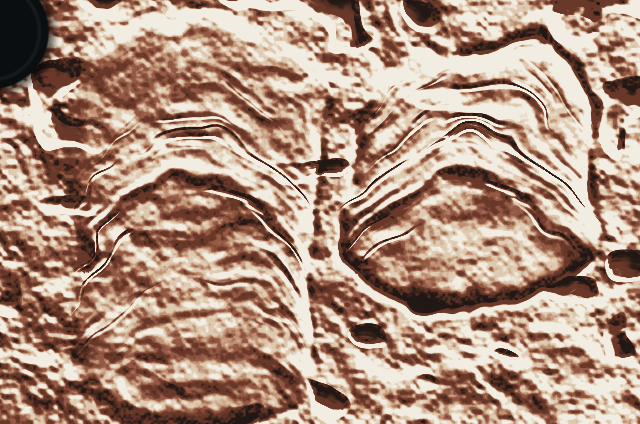
Write a WebGL 1 fragment shader that draws this texture.

```glsl
precision highp float;
// Weathered sandstone with two domed, layered columns under raking sunlight.
// A height field of lumps, pits and arched laminae is lit by its slope and by
// a short shadow march; the light level then picks a colour from a ramp.
uniform vec2 u_resolution;

const vec3 INK   = vec3(0.13, 0.09, 0.08);
const vec3 UMBER = vec3(0.41, 0.22, 0.16);
const vec3 RUST  = vec3(0.58, 0.35, 0.27);
const vec3 CLAY  = vec3(0.76, 0.58, 0.46);
const vec3 SAND  = vec3(0.87, 0.79, 0.69);
const vec3 CHALK = vec3(0.95, 0.93, 0.89);
const vec3 CAP_COLOR = vec3(0.04, 0.055, 0.065);

const vec2 LIGHT_DIR = vec2(0.37, 0.93);
const float SUN_SLOPE = 0.45;       // rise of the sun ray per unit length
const float SLOPE_SPREAD = 0.32;    // slope that counts as strong relief
const float BULK = 0.030;           // how far the columns stand out
const float LAMINA_HEIGHT = 0.018;
const float CRACK_DEPTH = 0.024;
const float PIT_DEPTH = 0.045;
const float GRAIN = 0.13;

const vec2 LEFT_CENTER  = vec2(0.46, 0.47);
const vec2 LEFT_HALF    = vec2(0.29, 0.49);
const vec2 RIGHT_CENTER = vec2(1.11, 0.60);
const vec2 RIGHT_HALF   = vec2(0.28, 0.30);
const float CORNER = 0.19;
const vec2 CAP_CENTER = vec2(-0.02, 0.925);
const float CAP_RADIUS = 0.135;

float hash(vec2 p) {
  return fract(sin(dot(p, vec2(127.1, 311.7))) * 43758.5453);
}

float noise(vec2 p) {
  vec2 i = floor(p), f = fract(p);
  f = f * f * (3.0 - 2.0 * f);
  return mix(mix(hash(i), hash(i + vec2(1.0, 0.0)), f.x),
             mix(hash(i + vec2(0.0, 1.0)), hash(i + 1.0), f.x), f.y);
}

float roundBox(vec2 p, vec2 halfSize) {
  vec2 q = abs(p) - halfSize + CORNER;
  return length(max(q, 0.0)) + min(max(q.x, q.y), 0.0) - CORNER;
}

float inside(float d) { return 1.0 - smoothstep(-0.05, 0.01, d); }

// Bend straight features into irregular ones.
vec2 warp(vec2 p) {
  vec2 coarse = vec2(noise(p * 5.0), noise(p * 5.0 + 31.7)) - 0.5;
  vec2 fine = vec2(noise(p * 17.0 + 7.3), noise(p * 17.0 + 53.1)) - 0.5;
  return p + 0.075 * coarse + 0.025 * fine;
}

// Arched layers, boldest and most cracked around one level of the dome.
float laminae(vec2 offset, float level, float bend, float boldLevel) {
  float s = level + bend * offset.x * offset.x;
  float k = (s - boldLevel) / 0.15;
  float bold = exp(-k * k);
  float broad = noise(vec2(offset.x * 4.5, s * 18.0) + 11.0);
  float thin = noise(vec2(offset.x * 8.0, s * 46.0) + 71.0);
  float crack = 1.0 - smoothstep(0.0, 0.12, abs(broad - 0.5));
  return LAMINA_HEIGHT * (0.5 + bold) * (broad + 0.5 * thin)
       - CRACK_DEPTH * bold * crack * smoothstep(0.3, 0.6, thin);
}

float height(vec2 p) {
  vec2 q = warp(p);
  float dLeft = roundBox(q - LEFT_CENTER, LEFT_HALF);
  float dRight = roundBox(q - RIGHT_CENTER, RIGHT_HALF);
  float left = inside(dLeft), right = inside(dRight);
  float column = max(left, right);

  float lumps = 0.030 * noise(q * 9.0) + 0.020 * noise(q * vec2(17.0, 21.0) + 5.0)
              + 0.010 * noise(q * 41.0 + 9.0) + 0.005 * noise(p * 83.0);
  float pits = smoothstep(0.68, 0.86, noise(q * vec2(9.0, 13.0) + 23.0));
  float edge = min(dLeft, dRight) / 0.013;
  float groove = exp(-edge * edge) * smoothstep(0.3, 0.7, noise(p * 6.0 + 3.0));

  float h = lumps * (1.0 - 0.45 * column) + BULK * column;
  h -= PIT_DEPTH * pits * (1.0 - 0.85 * column) + 0.03 * groove;
  if (left > 0.0) h += left * laminae(q - LEFT_CENTER, q.y, 2.4, 0.56);
  if (right > 0.0) h += right * laminae(q - RIGHT_CENTER, q.y, 2.6, 0.68);
  return h;
}

vec3 ramp(float v) {
  vec3 c = mix(INK, UMBER, smoothstep(0.02, 0.15, v));
  c = mix(c, RUST, smoothstep(0.20, 0.34, v));
  c = mix(c, CLAY, smoothstep(0.38, 0.51, v));
  c = mix(c, SAND, smoothstep(0.52, 0.66, v));
  return mix(c, CHALK, smoothstep(0.70, 0.86, v));
}

void main() {
  vec2 p = gl_FragCoord.xy / u_resolution.y;
  float h = height(p);

  // Slope towards the sun, with the right side paler than the left column.
  float slope = (h - height(p + LIGHT_DIR * 0.004)) / 0.004;
  float leftFace = inside(roundBox(p - LEFT_CENTER, LEFT_HALF));
  float bias = 0.25 + 0.6 * (p.x - 0.75) - 0.3 * leftFace;
  float v = 0.06 + 0.94 / (1.0 + exp(-1.7 * slope / SLOPE_SPREAD - bias));
  v += GRAIN * (noise(p * 170.0) - 0.5);

  // Cast shadows.
  float cover = 0.0, reach = 0.006;
  for (int i = 0; i < 8; i++) {
    cover = max(cover, height(p + LIGHT_DIR * reach) - h - SUN_SLOPE * reach);
    reach *= 1.5;
  }
  v = mix(v, min(v, 0.17), smoothstep(0.0, 0.010, cover));
  v -= 0.14 * smoothstep(0.014, 0.040, cover);
  vec3 color = ramp(v);

  // Dark round cap in the corner, with a faint rim and a soft shadow.
  float capDist = length(p - CAP_CENTER) - CAP_RADIUS;
  float rim = smoothstep(0.008, 0.0, abs(capDist + 0.022));
  color *= mix(0.45, 1.0, smoothstep(0.0, 0.03, capDist));
  color = mix(color, CAP_COLOR + 0.05 * rim, smoothstep(0.003, -0.003, capDist));
  gl_FragColor = vec4(color, 1.0);
}
```
